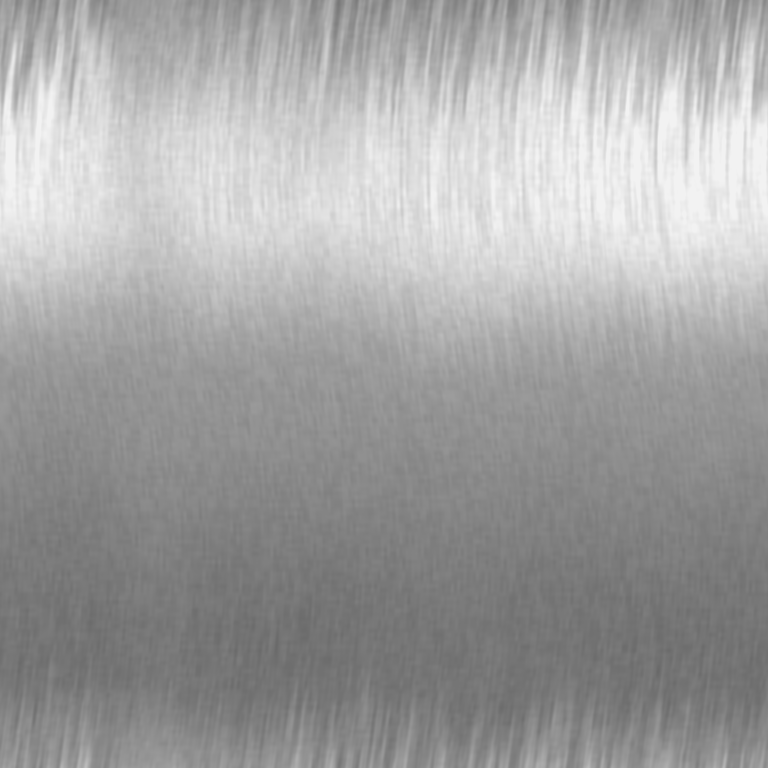
Reproduce this texture procedurally as a Shadertoy shader.

```glsl
const float TAU = 6.28318;
const vec3 STEEL_TINT = vec3(1.0);

float hash(vec2 cell, float seed) {
    vec3 p = fract(vec3(cell.xyx + seed) * vec3(0.1031, 0.1030, 0.0973));
    p += dot(p, p.yzx + 33.33);
    return fract((p.x + p.y) * p.z);
}

// Signed smooth noise that wraps after a whole number of cells
float wrapNoise(vec2 uv, vec2 cells, float seed) {
    vec2 p = uv * cells;
    vec2 a = mod(floor(p), cells);
    vec2 b = mod(a + 1.0, cells);
    vec2 f = fract(p);
    f = f * f * (3.0 - 2.0 * f);
    float low = mix(hash(a, seed), hash(vec2(b.x, a.y), seed), f.x);
    float high = mix(hash(vec2(a.x, b.y), seed), hash(b, seed), f.x);
    return 2.0 * mix(low, high, f.y) - 1.0;
}

// Brush marks in three widths, the finest strongest
float brushMarks(vec2 uv) {
    return 0.20 * wrapNoise(uv, vec2(44.0, 6.0), 3.0)
         + 0.42 * wrapNoise(uv, vec2(128.0, 10.0), 17.0)
         + 0.50 * wrapNoise(uv, vec2(226.0, 15.0), 41.0);
}

// Soft stains without direction
float smudges(vec2 uv) {
    return 0.6 * wrapNoise(uv, vec2(5.0, 6.0), 7.0)
         + 0.4 * wrapNoise(uv, vec2(14.0, 12.0), 29.0);
}

// Fine vertical and horizontal weave
float weave(vec2 uv) {
    return 0.7 * wrapNoise(uv, vec2(250.0, 64.0), 53.0)
         + 0.4 * wrapNoise(uv, vec2(90.0, 190.0), 71.0);
}

// Brightness down the sheet: quick rise to the highlight, slow fall to shade
float sheen(float depth) {
    float s = fract(depth - 0.88);
    float rise = 0.16 * smoothstep(0.0, 0.17, s) + 0.27 * smoothstep(0.10, 0.33, s);
    float fall = 0.28 * smoothstep(0.39, 0.62, s) + 0.15 * smoothstep(0.52, 0.96, s);
    return 0.462 + rise - fall;
}

// Upright band that repeats once across the canvas
float band(float x, float centre, float width) {
    float d = abs(fract(x - centre + 0.5) - 0.5) / width;
    return exp(-d * d);
}

void mainImage(out vec4 fragColor, in vec2 fragCoord) {
    vec2 uv = fragCoord / iResolution.xy;
    float depth = 1.0 - uv.y;

    // Brush marks follow a shallow arc
    float arc = 0.022 * cos(TAU * (depth - 0.22));
    vec2 brushed = uv + vec2(arc, 0.0);
    float stain = smudges(uv);
    float worn = band(uv.x + 0.02 * stain, 0.19, 0.055);

    // Marks come in patches and fade where the sheet is worn
    float patches = 1.0 + 0.55 * wrapNoise(uv, vec2(7.0, 6.0), 89.0);
    float lowerLeft = band(uv.x, 0.22, 0.24) * band(uv.y, 0.06, 0.10);
    float marks = brushMarks(brushed) * patches;
    marks *= (1.0 - 0.7 * worn) * (1.0 - 0.6 * lowerLeft);

    // Marks and stains make the edges of the highlight ragged
    float sway = 0.010 * sin(TAU * uv.x + 1.0) + 0.008 * sin(TAU * 3.0 * uv.x);
    float gray = sheen(depth + 0.055 * marks + 0.018 * stain + sway);
    float gloss = smoothstep(0.5, 0.85, gray);

    // Uneven light across the sheet
    gray += 0.035 * gloss * cos(TAU * (uv.x - 0.88));
    gray -= worn * (0.09 * gloss - 0.02);
    gray += 0.018 * stain;

    // Surface grain
    gray += marks * mix(0.028, 0.080, gloss);
    gray += weave(brushed) * mix(0.026, 0.040, gloss);

    fragColor = vec4(clamp(gray, 0.0, 0.95) * STEEL_TINT, 1.0);
}
```
